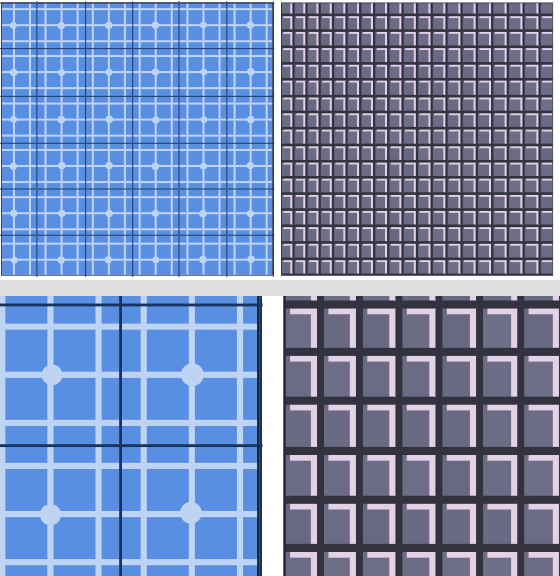
Top, the full canvas; bottom, a detail of the centre.
This pattern is drawn by a WebGL 1 fragment shader. Its source:

```glsl
precision highp float;

uniform vec2 u_resolution;

// Lengths are in design units: 384 to the canvas height, y downwards
const float UNITS = 384.0;
const vec4 BLUE_PANEL = vec4(2.0, 4.0, 374.0, 377.5);
const vec4 TILE_PANEL = vec4(386.0, 4.0, 758.0, 377.5);
const float BORDER_WIDTH = 1.0;

const vec2 NODE_ORIGIN = vec2(19.5, 35.0);
const vec2 NODE_PITCH = vec2(64.8, 64.2);
const float NODE_RADIUS = 5.0;
const float SIDE_OFFSET = 22.0;
const float LIGHT_WIDTH = 2.8;
const float DIVIDER_WIDTH = 1.3;
const float DIVIDER_OVERHANG = 2.0;
const float LINE_JITTER = 1.4;
const float NODE_JITTER = 0.8;

const float COLUMN_START = 385.0;
const float COLUMN_PITCH = 17.4;
const float COLUMN_GROWTH = 0.129;
const float ROW_START = 20.0;
const float ROW_PITCH = 22.3;
const float ROW_JITTER = 1.0;
const vec2 GROUT_WIDTH = vec2(3.2, 3.7);
const vec2 HIGHLIGHT_WIDTH = vec2(2.8, 2.6);
const float HIGHLIGHT_INSET = 2.0;
const float TILE_SHADE = 0.025;

const vec3 PAPER = vec3(1.0);
const vec3 BLUE = vec3(0.35, 0.56, 0.89);
const vec3 LIGHT_BLUE = vec3(0.75, 0.83, 0.95);
const vec3 NAVY = vec3(0.10, 0.20, 0.37);
const vec3 SLATE = vec3(0.42, 0.42, 0.52);
const vec3 PINK = vec3(0.89, 0.82, 0.90);
const vec3 GROUT = vec3(0.20, 0.20, 0.25);
const vec3 BORDER = vec3(0.12, 0.15, 0.22);

float hash(vec2 p) {
  return fract(sin(dot(p, vec2(127.1, 311.7))) * 43758.5453);
}

// Random value in -0.5..0.5
float jitter(float index, float seed) {
  return hash(vec2(index, seed)) - 0.5;
}

// Coverage of a shape from its signed distance
float fill(float d, float pixel) {
  return clamp(0.5 - d / pixel, 0.0, 1.0);
}

float boxDistance(vec2 p, vec4 box) {
  vec2 d = max(box.xy - p, p - box.zw);
  return max(d.x, d.y);
}

// Blue panel: triple light lines with a dot at each crossing
vec3 nodeGrid(vec2 p, float pixel) {
  vec2 cell = floor((p - NODE_ORIGIN) / NODE_PITCH + 0.5);
  vec2 q = p - NODE_ORIGIN - cell * NODE_PITCH;
  q -= LINE_JITTER * vec2(jitter(cell.x, 1.0), jitter(cell.y, 2.0));
  vec2 a = abs(q);
  vec2 lines = min(a, abs(a - SIDE_OFFSET));
  float light = min(lines.x, lines.y) - 0.5 * LIGHT_WIDTH;
  vec2 wobble = vec2(hash(cell), hash(cell + 17.0)) - 0.5;
  float radius = NODE_RADIUS + 0.6 * (hash(cell + 31.0) - 0.5);
  float node = length(q - NODE_JITTER * 2.0 * wobble) - radius;
  return mix(BLUE, LIGHT_BLUE, fill(min(light, node), pixel));
}

// Thin dark lines halfway between the dots
float dividerDistance(vec2 p) {
  vec2 q = (p - NODE_ORIGIN) / NODE_PITCH;
  vec2 index = floor(q);
  vec2 shift = 2.0 * LINE_JITTER * vec2(jitter(index.x, 3.0), jitter(index.y, 4.0));
  vec2 d = abs((q - index - 0.5) * NODE_PITCH - shift);
  return min(d.x, d.y) - 0.5 * DIVIDER_WIDTH;
}

float columnEdge(float k) {
  return COLUMN_START + k * (COLUMN_PITCH + k * COLUMN_GROWTH);
}

float rowEdge(float k) {
  return ROW_START + k * ROW_PITCH + ROW_JITTER * jitter(k, 5.0);
}

// Slate tiles that widen to the right, lit along the top and right edges
vec3 tileGrid(vec2 p, float pixel) {
  float reach = max(p.x - COLUMN_START, 0.0);
  float root = sqrt(COLUMN_PITCH * COLUMN_PITCH + 4.0 * COLUMN_GROWTH * reach);
  float column = floor((root - COLUMN_PITCH) / (2.0 * COLUMN_GROWTH));
  float row = floor((p.y - ROW_START) / ROW_PITCH);
  vec2 low = p - vec2(columnEdge(column), rowEdge(row));
  vec2 high = vec2(columnEdge(column + 1.0), rowEdge(row + 1.0)) - p;

  vec2 halfGrout = 0.5 * GROUT_WIDTH;
  float rightBar = high.x - halfGrout.x - HIGHLIGHT_WIDTH.x;
  float topBar = low.y - halfGrout.y - HIGHLIGHT_WIDTH.y;
  topBar = max(topBar, halfGrout.x + HIGHLIGHT_INSET - low.x);
  vec2 grout = min(abs(low), abs(high)) - halfGrout;

  vec3 color = SLATE + TILE_SHADE * (hash(vec2(column, row)) - 0.5);
  color = mix(color, PINK, fill(min(rightBar, topBar), pixel));
  return mix(color, GROUT, fill(min(grout.x, grout.y), pixel));
}

void main() {
  float pixel = UNITS / u_resolution.y;
  vec2 p = vec2(gl_FragCoord.x, u_resolution.y - gl_FragCoord.y) * pixel;
  float blueBox = boxDistance(p, BLUE_PANEL);
  float tileBox = boxDistance(p, TILE_PANEL);

  vec3 color = mix(PAPER, nodeGrid(p, pixel), fill(blueBox, pixel));
  color = mix(color, tileGrid(p, pixel), fill(tileBox, pixel));
  float divider = max(dividerDistance(p), blueBox - DIVIDER_OVERHANG);
  color = mix(color, NAVY, fill(divider, pixel));
  float border = abs(min(blueBox, tileBox)) - 0.5 * BORDER_WIDTH;
  color = mix(color, BORDER, fill(border, pixel));
  gl_FragColor = vec4(color, 1.0);
}
```
